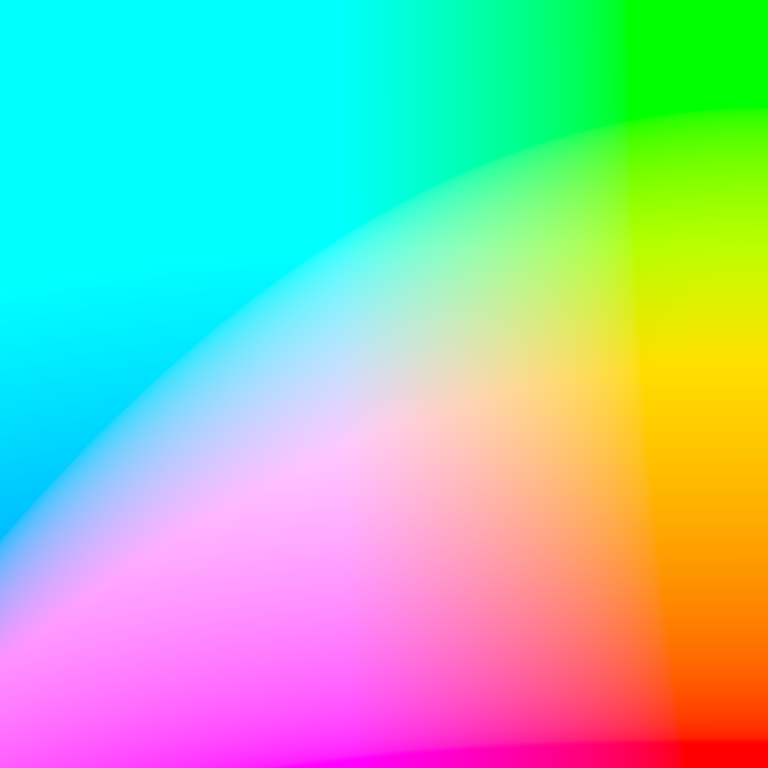
Write a three.js fragment shader that draws this background.

```glsl
// A smooth spectrum wash: cyan, green, pink and orange fields that overlap.
// Each colour channel is a ramp between two curved borders, clamped at both
// ends and lifted by its own gamma, so the borders show as soft arcs.

// Borders as (offset, bend), in canvas units
#define RED_START    vec2(0.138, 0.565)
#define RED_SPAN     vec2(0.331, -0.168)
#define GREEN_END    vec2(0.970, 0.124)
#define GREEN_SPAN   vec2(0.650, 0.066)
#define BLUE_END     vec2(0.820, 0.0755)
#define BLUE_FULL    vec2(0.436, 0.020)
// Curve exponents of the red and green borders
#define RED_CURVE    2.05
#define GREEN_CURVE  2.8
// Brightness exponent of each channel, and softness of the dark border
#define CHANNEL_GAMMA vec3(0.52, 0.50, 0.62)
#define EDGE_SOFTNESS 0.015

varying vec2 vUv;

// A border that bends away from its offset as t grows
float bentBorder(vec2 border, float t, float curve) {
  return border.x + border.y * pow(t, curve);
}

// Clamped ramp with gamma and a softened foot
float liftedRamp(float t, float gamma) {
  t = clamp(t, 0.0, 1.0);
  return pow(t, gamma) * smoothstep(0.0, EDGE_SOFTNESS, t);
}

void main() {
  float fromRight = clamp(1.0 - vUv.x, 0.0, 1.0);
  float depth = clamp(1.0 - vUv.y, 0.0, 1.0);

  // Red grows downward from a wide arc
  float redStart = bentBorder(RED_START, fromRight, RED_CURVE);
  float redSpan = bentBorder(RED_SPAN, fromRight, RED_CURVE);
  float red = (depth - redStart) / redSpan;

  // Green fades out toward the bottom
  float greenEnd = bentBorder(GREEN_END, fromRight, GREEN_CURVE);
  float greenSpan = bentBorder(GREEN_SPAN, fromRight, 2.0);
  float green = (greenEnd - depth) / greenSpan;

  // Blue fades out toward a slightly leaning border on the right
  float blueEnd = bentBorder(BLUE_END, depth, 2.0);
  float blueFull = bentBorder(BLUE_FULL, depth, 2.0);
  float blue = (blueEnd - vUv.x) / (blueEnd - blueFull);

  vec3 color = vec3(
    liftedRamp(red, CHANNEL_GAMMA.r),
    liftedRamp(green, CHANNEL_GAMMA.g),
    liftedRamp(blue, CHANNEL_GAMMA.b)
  );
  gl_FragColor = vec4(color, 1.0);
}
```
